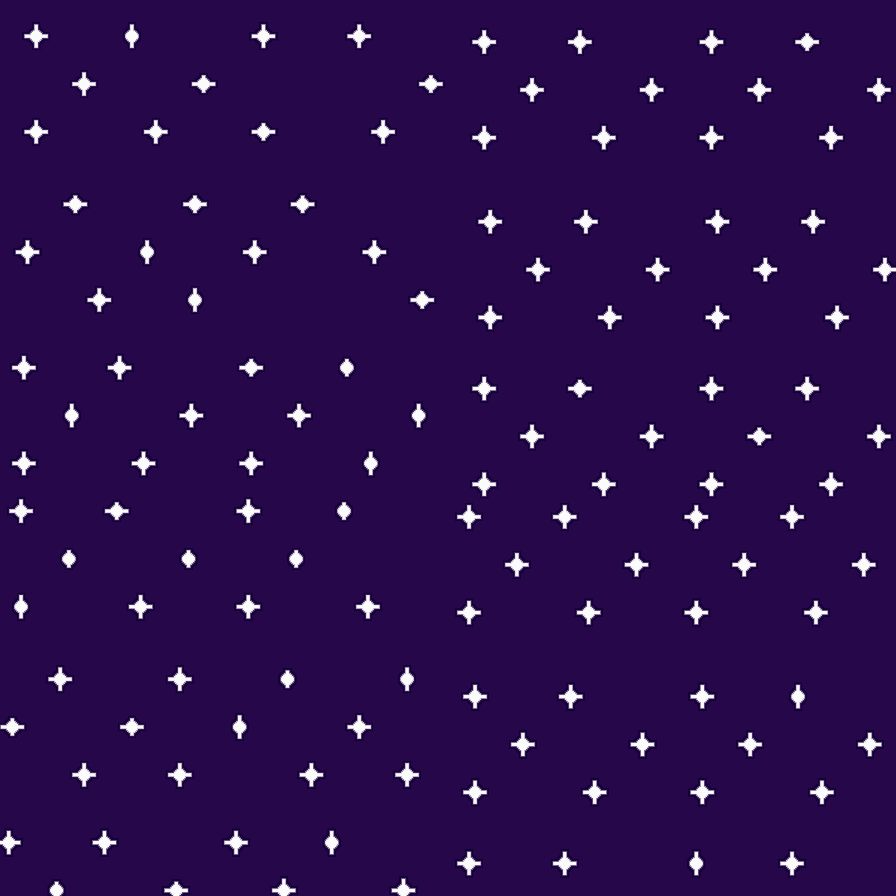
This pattern is drawn by a Shadertoy shader. Its source:

```glsl
const vec3 NIGHT = vec3(0.149, 0.027, 0.286);
const vec3 SHADE = vec3(0.055, 0.0, 0.205);
const vec3 STAR = vec3(0.985);
const float UNIT = 0.01335;    // spacing unit of the star motif
const float ARM = 0.0131;      // half length of a full star arm

float hash(vec2 p) {
    vec3 q = fract(vec3(p.xyx) * 0.1031);
    q += dot(q, q.yzx + 33.33);
    return fract((q.x + q.y) * q.z);
}

float box(vec2 p, vec2 halfSize) {
    vec2 d = abs(p) - halfSize;
    return max(d.x, d.y);
}

// Stepped round body crossed by two thin arms
float star(vec2 p, vec2 arms) {
    float body = box(p, vec2(0.0052));
    body = min(body, min(box(p, vec2(0.0066, 0.0037)), box(p, vec2(0.0037, 0.0066))));
    float cross = min(box(p, vec2(arms.x, 0.0021)), box(p, vec2(0.0021, arms.y)));
    return min(body, cross);
}

// Upper left star of a block; rows of blocks repeat in groups of three
vec2 blockOrigin(int side, int row) {
    float group = float(row / 3);
    float k = float(row % 3);
    float middle = float(row % 3 == 1);
    vec2 left = vec2(-0.0097 * sqrt(k), 0.185 * k + 0.0026 * middle);
    vec2 right = vec2(0.5 + 0.0067 * middle, 0.0065 + 0.1934 * k + 0.0072 * middle);
    return vec2(0.0404 - 0.0169 * group, 0.0404 + 0.53 * group) + (side == 0 ? left : right);
}

// Star place inside a block: two pairs on each of three lines
vec2 motifPoint(int line, int index, bool turned) {
    float start = line == 1 ? 4.0 : 0.0;
    float gap = line == 0 ? 8.0 : 10.0;
    vec2 p = vec2(start + gap * float(index % 2) + 19.0 * float(index / 2), 4.0 * float(line));
    return UNIT * (turned ? vec2(33.0, 8.0) - p : p);
}

// Worn stars lose one or both arms
vec2 wornArms(vec2 id, float wear) {
    vec2 chance = vec2(hash(id + 7.3), hash(id + 19.1));
    vec2 shortArm = vec2(0.0075, 0.0098);
    return mix(vec2(ARM), shortArm, vec2(lessThan(chance, vec2(wear))));
}

float blockDistance(vec2 p, int side, int row) {
    bool turned = side == 0 && row % 3 == 1;
    float wear = side == 0 ? 0.2 : 0.04;
    float missing = side == 0 ? 0.1 : 0.0;
    float d = 1.0;
    for (int i = 0; i < 12; i++) {
        vec2 id = vec2(float(i) + 0.5, float(row * 2 + side) + 0.5);
        if (hash(id) < missing) continue;
        vec2 q = p - motifPoint(i / 4, i % 4, turned);
        d = min(d, star(q, wornArms(id, wear)));
    }
    return d;
}

float starField(vec2 p) {
    float d = 1.0;
    for (int row = 0; row < 6; row++) {
        for (int side = 0; side < 2; side++) {
            vec2 q = p - blockOrigin(side, row);
            // Skip blocks that cannot reach this place
            if (box(q - UNIT * vec2(16.5, 4.0), UNIT * vec2(18.5, 6.0)) > 0.0) continue;
            d = min(d, blockDistance(q, side, row));
        }
    }
    return d;
}

void mainImage(out vec4 fragColor, in vec2 fragCoord) {
    vec2 p = fragCoord / iResolution.xy;
    p.y = 1.0 - p.y;
    float d = starField(p);

    // Thin darker rim, then the soft-edged stars
    float soft = max(0.001, 0.5 / iResolution.y);
    float rim = 1.0 - smoothstep(0.0004, 0.0011, abs(d - 0.0019));
    vec3 color = mix(NIGHT, SHADE, 0.85 * rim);
    color = mix(color, STAR, 1.0 - smoothstep(-soft, soft, d));
    fragColor = vec4(color, 1.0);
}
```
